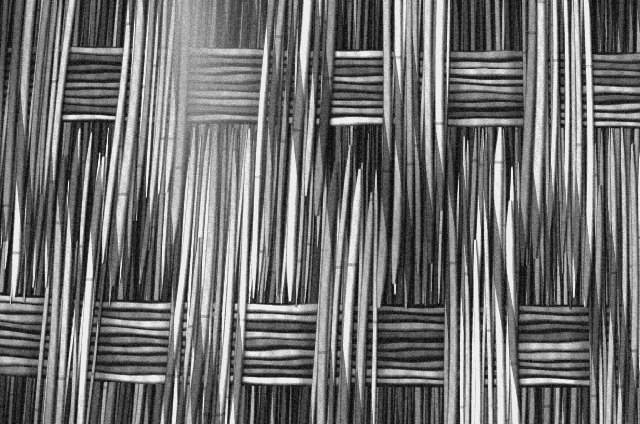
Give the GLSL for this texture, as a Shadertoy shader.

```glsl
const float PITCH = 0.308;

vec4 rand(float a, float b) {
    return fract(sin(a * vec4(12.99, 39.35, 73.16, 27.71) + b * vec4(78.23, 11.14, 52.24, 94.67)) * 437.58);
}

// Soft round spot of light or shade
float spot(vec2 p, vec2 center, vec2 radius) {
    vec2 d = (p - center) / radius;
    return exp(-dot(d, d));
}

// Tone across a round reed: d runs from -1 to 1, lit from the left
float roundShade(float d) {
    float leftRim = smoothstep(-1.1, -0.6, d);
    float rightSide = 1.0 - smoothstep(0.1, 1.0, d);
    return (0.45 + 0.55 * leftRim) * (0.32 + 0.68 * rightSide);
}

// Half width of the opening around a whole-numbered column
float openingHalf(float column) {
    return 0.255 - 0.04 * cos(3.14159 * column);
}

// One layer of upright reeds; front reeds belong to an upper or a lower bundle
float uprightReeds(float tone, vec2 q, float density, float seed, bool front) {
    float pixel = density / (PITCH * iResolution.y);
    float s = q.x * density + 0.3 * sin(q.y * 5.0 + q.x * 4.0 + seed);
    float cell = floor(s);
    for (float i = -1.0; i <= 1.0; i++) {
        float id = cell + i;
        vec4 r = rand(id, seed);
        vec4 t = rand(id + 0.5, seed + 3.0);
        float middle = (id + 0.5) / density;
        float column = floor(middle + 0.5);
        bool upper = abs(middle - column) > openingHalf(column);

        // Free end, at a different height on each reed
        float along = 1.0;
        if (front) along = upper ? q.y - mix(0.27, 0.55, r.x * r.x) : mix(0.7, 0.42, r.x * r.x) - q.y;
        float taper = smoothstep(-0.02, 0.09, along);
        float width = mix(0.2, 0.42, r.y) * (0.3 + 0.7 * taper);
        float offset = s - id - 0.5 - 0.3 * (r.z - 0.5) - 0.8 * (t.x - 0.5) * (q.y - 0.5);
        float d = offset / width;
        float inside = smoothstep(-0.003, 0.003, along);

        // Cast shadow to the right of the reed
        float shadow = smoothstep(0.0, 0.1, offset) * (1.0 - smoothstep(width, width + 0.25, offset));
        tone *= 1.0 - 0.45 * shadow * inside;

        float lit = front ? mix(0.52, 1.2, t.y) : mix(0.26, 0.8, t.y * t.y);
        float patchy = sin(q.y * 8.0 + t.z * 3.0 + q.x * 2.0 + 0.5 * d) + 0.7;
        lit *= mix(0.5, 1.0, smoothstep(-0.06, 0.06, patchy));
        lit *= 0.95 + 0.05 * sin(q.y * 90.0 + r.w * 40.0) * sin(q.y * 37.0 + offset * 9.0);
        float joint = abs(fract(q.y * 1.6 + t.w) - 0.5) / 1.6;
        lit *= 1.0 - 0.25 * (1.0 - smoothstep(0.002, 0.005, joint));

        float edge = 1.0 - smoothstep(width - pixel, width + pixel, abs(offset));
        tone = mix(tone, lit * roundShade(d), edge * inside);
    }
    return tone;
}

// Crosswise band of nine thin reeds
float band(float tone, vec2 p, float column, float center, float halfHeight, float seed) {
    float v = (p.y - center) / halfHeight;
    float s = (0.5 - 0.5 * v) * 9.0 + 0.1 * sin(p.x * 17.0 + v * 4.0 + seed) + 0.06 * sin(p.x * 41.0 + v * 9.0);
    float row = clamp(floor(s), 0.0, 8.0);
    vec4 r = rand(row + seed, floor(column + 0.5));
    float width = mix(0.32, 0.5, r.x);
    float offset = s - row - 0.5 - 0.2 * (r.y - 0.5);
    float pixel = 4.5 / (halfHeight * iResolution.y);
    float lit = mix(0.4, 0.9, r.z) + (row == 0.0 || row == 8.0 ? 0.2 : 0.0);
    lit *= 0.9 + 0.1 * sin(p.x * 130.0 + r.w * 30.0) * sin(p.x * 53.0 + row);

    // Darker next to the upright bundles
    float side = abs(column - floor(column + 0.5));
    lit *= 1.0 - 0.35 * smoothstep(0.12, 0.27, side);
    float inBand = 1.0 - smoothstep(1.0, 1.04, abs(v));
    float reed = 1.0 - smoothstep(width - pixel, width + pixel, abs(offset));
    tone = mix(tone, 0.11, inBand);
    return mix(tone, lit * roundShade(offset / width), reed);
}

void mainImage(out vec4 fragColor, in vec2 fragCoord) {
    vec2 p = fragCoord / iResolution.y;

    // Weave coordinates: bundles lean right on the left side, upright on the right
    float lean = 0.09 * (1.0 - smoothstep(0.1, 1.4, p.x));
    vec2 q = vec2((p.x - lean * (p.y - 0.8) - 0.22) / PITCH, p.y);

    // Shaded reeds behind
    float tone = 0.14;
    tone = uprightReeds(tone, q, 21.0, 5.3, false);
    tone = uprightReeds(tone, q, 14.0, 1.7, false);

    // Two bands, with openings half a pitch apart
    tone = band(tone, p, q.x, 0.803 - 0.011 * p.x, 0.088, 2.0);
    tone = band(tone, p, q.x + 0.5, 0.183 + 0.03 * exp(-3.0 * p.x), 0.096, 15.0);

    // Sunlit bundles in front
    tone = uprightReeds(tone, q, 18.0, 8.1, true);
    tone = uprightReeds(tone, q, 11.0, 11.6, true);

    // Broad light on one bundle, shade beneath others and in the corner
    tone *= 1.0 + 0.45 * spot(p, vec2(0.48, 0.3), vec2(0.12, 0.35));
    tone *= 1.0 - 0.4 * spot(p, vec2(0.97, 0.45), vec2(0.1, 0.2));
    tone *= 1.0 - 0.5 * spot(p, vec2(0.0, 0.95), vec2(0.09, 0.3));
    tone *= 1.0 - 0.3 * spot(p, vec2(0.05, 0.0), vec2(0.2, 0.12));

    // Pale haze and film grain
    tone = mix(tone, 0.72, 0.8 * spot(p, vec2(0.45, 0.95), vec2(0.07, 0.35)));
    tone = mix(tone, 0.66, 0.45 * spot(p, vec2(0.53, 0.78), vec2(0.12, 0.3)));
    vec2 speck = floor(p * 340.0);
    tone += 0.11 * (rand(speck.x, speck.y).x - 0.5);
    fragColor = vec4(vec3(clamp(tone, 0.06, 0.93)), 1.0);
}
```
